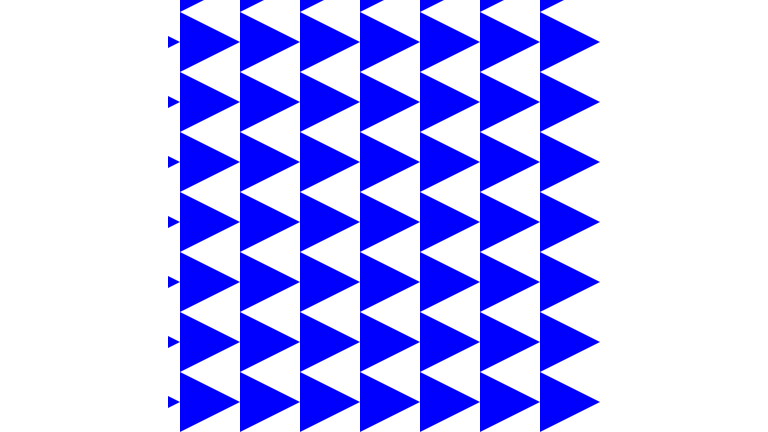
Give the GLSL for this pattern, as a WebGL 1 fragment shader.

```glsl
precision highp float;
// Grid of solid blue triangles pointing right, inside a centred white square.

uniform vec2 u_resolution;

const float TILES = 7.2; // tiles along one side of the square
const vec3 PAPER = vec3(1.0);
const vec3 INK = vec3(0.0, 0.0, 1.0);

// Distance inside a unit-tile triangle: base on the left side, tip mid-right.
float triangleDepth(vec2 p) {
  float slant = (0.5 * (1.0 - p.x) - abs(p.y - 0.5)) / length(vec2(1.0, 0.5));
  return min(p.x, slant);
}

// Depth in the row of triangles, whose last column ends at x = 0.
float rowDepth(vec2 p) {
  float depth = -1.0;
  // The next column is tested too, so its base is smoothed on both sides.
  for (int i = 0; i < 2; i++) {
    float column = floor(p.x) + float(i);
    if (column < 0.0) {
      depth = max(depth, triangleDepth(vec2(p.x - column, fract(p.y))));
    }
  }
  return depth;
}

float coverage(float depth, float pixel) {
  return clamp(depth / pixel + 0.5, 0.0, 1.0);
}

void main() {
  // Tile units, measured from the lower right corner of the square.
  float scale = TILES / u_resolution.y;
  vec2 corner = vec2(0.5 * (u_resolution.x + u_resolution.y), 0.0);
  vec2 p = (gl_FragCoord.xy - corner) * scale;

  // The left side of the square cuts through a column.
  float depth = min(rowDepth(p), p.x + TILES);
  gl_FragColor = vec4(mix(PAPER, INK, coverage(depth, scale)), 1.0);
}
```
